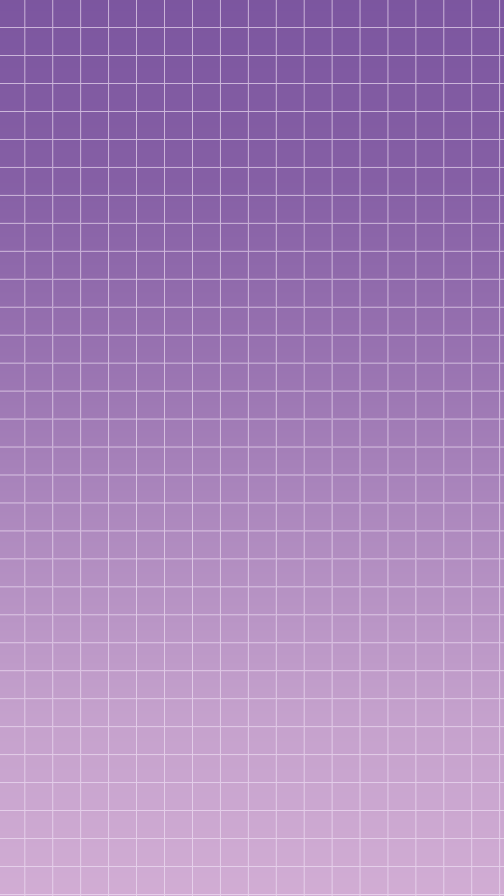
This pattern is drawn by a Shadertoy shader. Its source:

```glsl
// A fine pale grid of square cells over a vertical violet-to-pink gradient.
// The gradient blends evenly spaced stops; the grid repeats by rounding to the
// nearest line and is smoothed by the exact share of each pixel it covers.

const vec2  PITCH        = vec2(0.05542, 0.05549);  // cell size, in canvas widths
const vec2  FIRST_LINE   = vec2(0.0493, 0.0546);    // from the top left corner
const float LINE_WIDTH   = 0.0016;
const float LINE_OPACITY = 0.84;
const vec3  LINE_COLOUR  = vec3(0.94, 0.88, 0.96);

const int STOPS = 6;
const vec3 GRADIENT[STOPS] = vec3[STOPS](           // top to bottom
    vec3(0.486, 0.337, 0.625),
    vec3(0.523, 0.373, 0.647),
    vec3(0.598, 0.450, 0.693),
    vec3(0.688, 0.545, 0.750),
    vec3(0.772, 0.632, 0.802),
    vec3(0.820, 0.677, 0.830));

vec3 background(float depth) {
    float position = clamp(depth, 0.0, 1.0) * float(STOPS - 1);
    int stop = min(int(position), STOPS - 2);
    return mix(GRADIENT[stop], GRADIENT[stop + 1], position - float(stop));
}

// Share of the pixel covered by the nearest vertical (x) and horizontal (y) line
vec2 lineCoverage(vec2 p, float pixel) {
    vec2 cell = (p - FIRST_LINE) / PITCH;
    vec2 offset = (cell - round(cell)) * PITCH;
    vec2 low  = max(offset - 0.5 * pixel, vec2(-0.5 * LINE_WIDTH));
    vec2 high = min(offset + 0.5 * pixel, vec2(0.5 * LINE_WIDTH));
    return max(high - low, 0.0) / pixel;
}

void mainImage(out vec4 fragColor, in vec2 fragCoord) {
    // Canvas widths, measured from the top left
    float pixel = 1.0 / iResolution.x;
    vec2 p = vec2(fragCoord.x, iResolution.y - fragCoord.y) * pixel;

    vec3 colour = background(1.0 - fragCoord.y / iResolution.y);

    // Crossings stay as bright as the lines themselves
    vec2 coverage = lineCoverage(p, pixel);
    float grid = max(coverage.x, coverage.y);
    colour = mix(colour, LINE_COLOUR, grid * LINE_OPACITY);

    fragColor = vec4(colour, 1.0);
}
```
